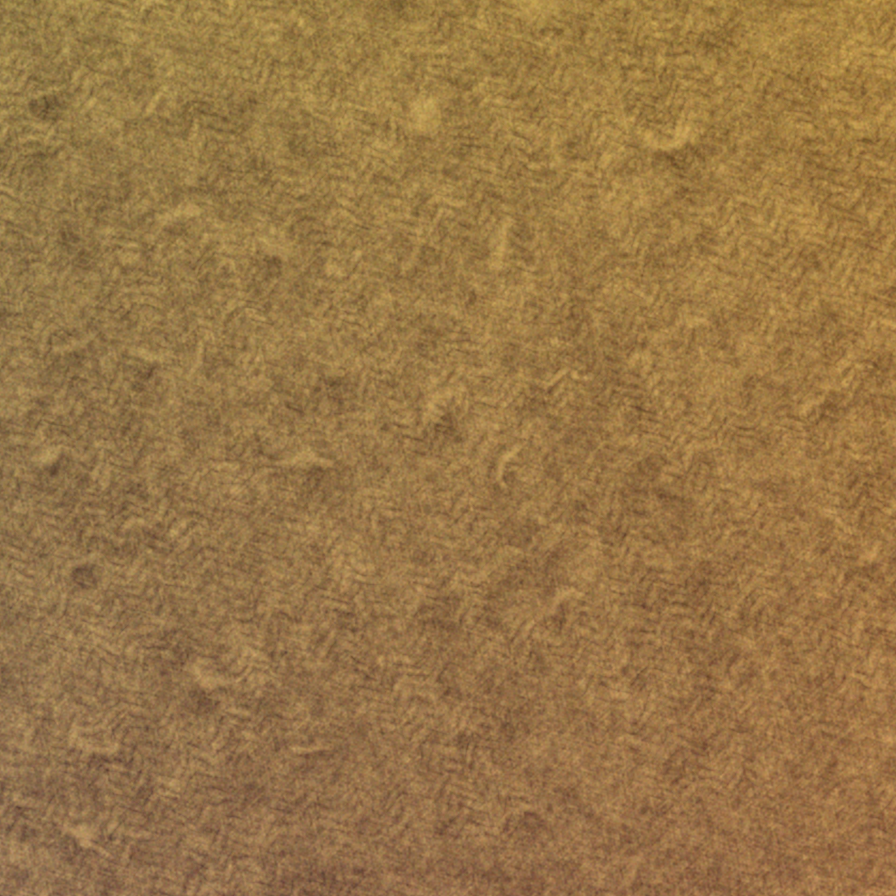
This texture is drawn by a Shadertoy shader. Its source:

```glsl
// Fuzzy ochre wool cloth with a worn herringbone weave and scattered pills.

float hash(vec2 p) {
    vec3 q = fract(vec3(p.xyx) * 0.1031);
    q += dot(q, q.yzx + 33.33);
    return fract((q.x + q.y) * q.z);
}

float noise(vec2 p) {
    vec2 i = floor(p), f = fract(p);
    f = f * f * (3.0 - 2.0 * f);
    return mix(mix(hash(i), hash(i + vec2(1, 0)), f.x),
               mix(hash(i + vec2(0, 1)), hash(i + vec2(1, 1)), f.x), f.y);
}

float fbm(vec2 p) {
    float sum = 0.0, amp = 0.5;
    for (int i = 0; i < 4; i++) {
        sum += amp * (noise(p) - 0.5);
        p = mat2(0.8, 0.6, -0.6, 0.8) * p * 2.03 + 17.3;
        amp *= 0.6;
    }
    return sum;
}

vec2 rotate(vec2 p, float a) {
    return vec2(cos(a) * p.x + sin(a) * p.y, cos(a) * p.y - sin(a) * p.x);
}

// Slanted yarns whose lean flips from one column to the next
float weave(vec2 p) {
    p += 0.014 * vec2(noise(p * 22.0), noise(p * 22.0 + 50.0));
    p += 0.007 * vec2(noise(p * 80.0 + 9.0), noise(p * 80.0 + 70.0));
    vec2 q = rotate(p, 0.42);
    float column = q.x / 0.025;
    float id = floor(column);
    float across = fract(column) - 0.5;
    float lean = mod(id, 2.0) * 2.0 - 1.0;
    float row = q.y / 0.0165 + lean * across * 1.25 + hash(vec2(id, 3.0));
    float yarn = 0.5 + 0.5 * cos(6.2832 * row);
    float ends = smoothstep(0.5, 0.3, abs(across));
    float tone = hash(vec2(id, floor(row + 0.5)) + 40.0) - 0.5;
    return (sqrt(yarn) - 0.62) * (0.35 + 0.65 * ends) + 0.6 * tone * yarn * ends;
}

// Fine hairs lying in three crossing directions
float fibres(vec2 p) {
    float sum = -1.5;
    for (int i = 0; i < 3; i++)
        sum += noise(rotate(p, 1.05 * float(i) - 0.3) * vec2(110, 370) + 60.0 * float(i));
    return sum;
}

// Bent tufts: x is the lit ridge, y the shade below it
vec2 pills(vec2 p) {
    vec2 result = vec2(0);
    vec2 g = p * 7.5;
    for (int j = -1; j <= 1; j++)
    for (int i = -1; i <= 1; i++) {
        vec2 cell = floor(g) + vec2(i, j);
        float seed = hash(cell + 5.0);
        if (seed > 0.85) continue;
        vec2 centre = cell + 0.15 + 0.7 * vec2(hash(cell + 11.0), hash(cell + 23.0));
        vec2 d = g - centre + 0.13 * vec2(noise(g * 7.0) - 0.5, noise(g * 7.0 + 31.0) - 0.5);
        float angle = -0.5 + 2.0 * hash(cell + 37.0);
        float size = 0.06 + 0.12 * hash(cell + 41.0);
        float bend = 5.0 * (hash(cell + 53.0) - 0.5);
        float girth = mix(0.035, 0.065, hash(cell + 61.0));
        if (seed < 0.05) { size = 0.05; girth = 0.14; }
        vec2 q = rotate(d, angle);
        q.y += bend * (q.x * q.x - 0.4 * size * size);
        q.x -= clamp(q.x, -size, size);
        float ridge = smoothstep(girth * 1.7, 0.0, length(q));
        vec2 s = d + vec2(-0.02, 0.1 + girth * 0.7);
        float shade = exp(-dot(s, s) / (0.01 + 0.35 * size * size));
        float strength = 0.3 + 0.7 * hash(cell + 71.0);
        result = max(result, strength * vec2(ridge, shade));
    }
    return result;
}

void mainImage(out vec4 fragColor, in vec2 fragCoord) {
    vec2 uv = fragCoord / iResolution.xy;
    vec2 p = fragCoord / iResolution.y;

    // Light falls from the top, warmer towards the right
    vec3 color = vec3(0.597, 0.461, 0.274);
    color += (uv.x - 0.5) * vec3(0.062, 0.012, -0.03);
    color += (uv.y - 0.5) * vec3(0.048, 0.078, -0.022);

    // Nap hides the weave in places
    float worn = smoothstep(0.2, 0.7, noise(p * 21.0 + 80.0));
    float relief = 0.095 * weave(p) * mix(0.4, 1.0, worn);
    relief += 0.085 * fibres(p) + 0.17 * fbm(p * 42.0) + 0.075 * fbm(p * 9.0 + 40.0);

    // Pills soften the yarns they cover
    vec2 pill = pills(p);
    relief *= 1.0 - 0.45 * pill.x;
    relief += 0.14 * pill.x - 0.1 * pill.y * (1.0 - pill.x);
    color += relief * vec3(1.0, 0.92, 0.5);

    // Coloured grain, mostly shared by the three channels
    vec2 grain = p * 420.0;
    vec3 speck = vec3(noise(grain), noise(grain + 130.0), noise(grain + 270.0)) - 0.5;
    color += 0.05 * speck + 0.05 * (noise(grain + 390.0) - 0.5);

    fragColor = vec4(clamp(color, 0.0, 1.0), 1.0);
}
```
